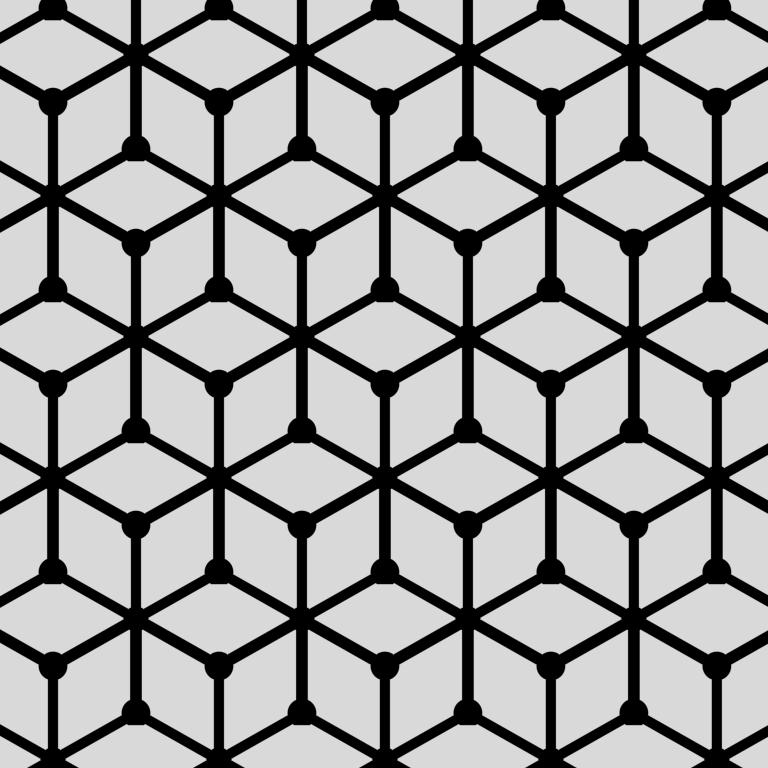
A three.js fragment shader for this pattern:

```glsl
// Rhombille lattice of black struts with round joints on light grey.
varying vec2 vUv;

const float ROW = 0.8494; // height between hub rows, in hub spacings

float segmentDistance(vec2 p, vec2 end) {
  return length(p - end * clamp(dot(p, end) / dot(end, end), 0.0, 1.0));
}

// Signed distance to one hub, its six struts and its two joints.
float hubDistance(vec2 p) {
  vec2 q = abs(p);
  float halfWidth = p.y > 0.0 ? 0.0305 : 0.0352;
  float upright = segmentDistance(q, vec2(0.0, ROW * 2.0 / 3.0));
  float slanted = segmentDistance(q, vec2(0.5, ROW / 3.0));
  float struts = min(upright, slanted) - halfWidth;

  // The lower joint has a slightly flattened underside.
  vec2 fromJoint = vec2(p.x, q.y - ROW * 2.0 / 3.0);
  float joint = length(fromJoint) - 0.0865;
  if (p.y < 0.0) joint = max(joint, fromJoint.y - 0.073);

  float hub = length(p) - 0.076;
  return min(struts, min(joint, hub));
}

// Wraps a point into a rectangular cell centred on a hub.
vec2 wrapCell(vec2 p) {
  vec2 cell = vec2(1.0, 2.0 * ROW);
  return mod(p + 0.5 * cell, cell) - 0.5 * cell;
}

void main() {
  // One unit is the horizontal spacing of the hubs.
  vec2 p = (vUv - vec2(0.069, 0.0104)) / 0.2161;
  float edge = 0.8 * fwidth(vUv.x) / 0.2161;

  // Two staggered sets of hub rows.
  float d = min(hubDistance(wrapCell(p)), hubDistance(wrapCell(p - vec2(0.5, ROW))));

  gl_FragColor = vec4(vec3(0.85) * smoothstep(-edge, edge, d), 1.0);
}
```
